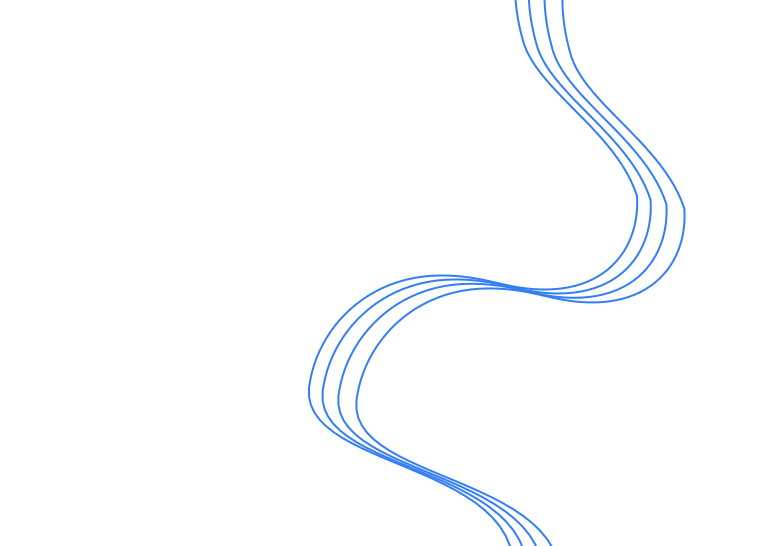
Give the GLSL for this background, as a WebGL 2 fragment shader.

```glsl
#version 300 es
precision highp float;
// Four thin blue ribbon lines winding down a white background.

uniform vec2 u_resolution;
out vec4 fragColor;

const vec3 PAPER = vec3(1.0);
const vec3 LINE_BLUE = vec3(0.20, 0.49, 0.965);
const vec2 GRID = vec2(768.0, 546.0);  // design units, y pointing down
const float HALF_WIDTH = 1.0;
const int LINES = 4;
const int SEGMENTS = 6;
const int STEPS = 24;                  // chords per cubic segment

// Spread of the lines: linear and quadratic growth of the offset
const vec2 SPREAD = vec2(12.5, 3.8);
const vec2 SPREAD_GROWTH = vec2(1.1, 0.17);

// Chained cubic Bezier controls; neighbours share their end points
const vec2 PATH[19] = vec2[19](
    vec2(515, -15), vec2(515, 5), vec2(518, 24),
    vec2(524, 44), vec2(540, 92), vec2(617, 133),
    vec2(637, 196), vec2(640, 245), vec2(610, 289.5),
    vec2(545, 289.5), vec2(505, 289.5), vec2(487, 275.5),
    vec2(441, 275.5), vec2(366, 275.5), vec2(316, 330),
    vec2(309, 388), vec2(302, 462), vec2(482, 462),
    vec2(510, 546));

vec2 bezier(vec2 a, vec2 b, vec2 c, vec2 d, float t) {
    float s = 1.0 - t;
    return s * s * s * a + 3.0 * s * t * (s * b + t * c) + t * t * t * d;
}

float chordDistance(vec2 p, vec2 a, vec2 b) {
    vec2 ap = p - a, ab = b - a;
    return length(ap - ab * clamp(dot(ap, ab) / dot(ab, ab), 0.0, 1.0));
}

vec2 lineOffset(int index) {
    float i = float(index);
    return SPREAD * i + SPREAD_GROWTH * i * i;
}

void main() {
    float unitsPerPixel = GRID.y / u_resolution.y;
    vec2 p = vec2(gl_FragCoord.x, u_resolution.y - gl_FragCoord.y) * unitsPerPixel;

    // Nearest distance to each shifted copy of the path
    vec4 nearest = vec4(1e4);
    for (int s = 0; s < SEGMENTS; s++) {
        int k = 3 * s;
        vec2 start = PATH[k];
        for (int j = 1; j <= STEPS; j++) {
            float t = float(j) / float(STEPS);
            vec2 end = bezier(PATH[k], PATH[k + 1], PATH[k + 2], PATH[k + 3], t);
            for (int i = 0; i < LINES; i++) {
                nearest[i] = min(nearest[i], chordDistance(p - lineOffset(i), start, end));
            }
            start = end;
        }
    }

    // Layer the antialiased strokes over the paper
    vec3 color = PAPER;
    for (int i = 0; i < LINES; i++) {
        float coverage = clamp((HALF_WIDTH - nearest[i]) / unitsPerPixel + 0.5, 0.0, 1.0);
        color = mix(color, LINE_BLUE, coverage);
    }
    fragColor = vec4(color, 1.0);
}
```
